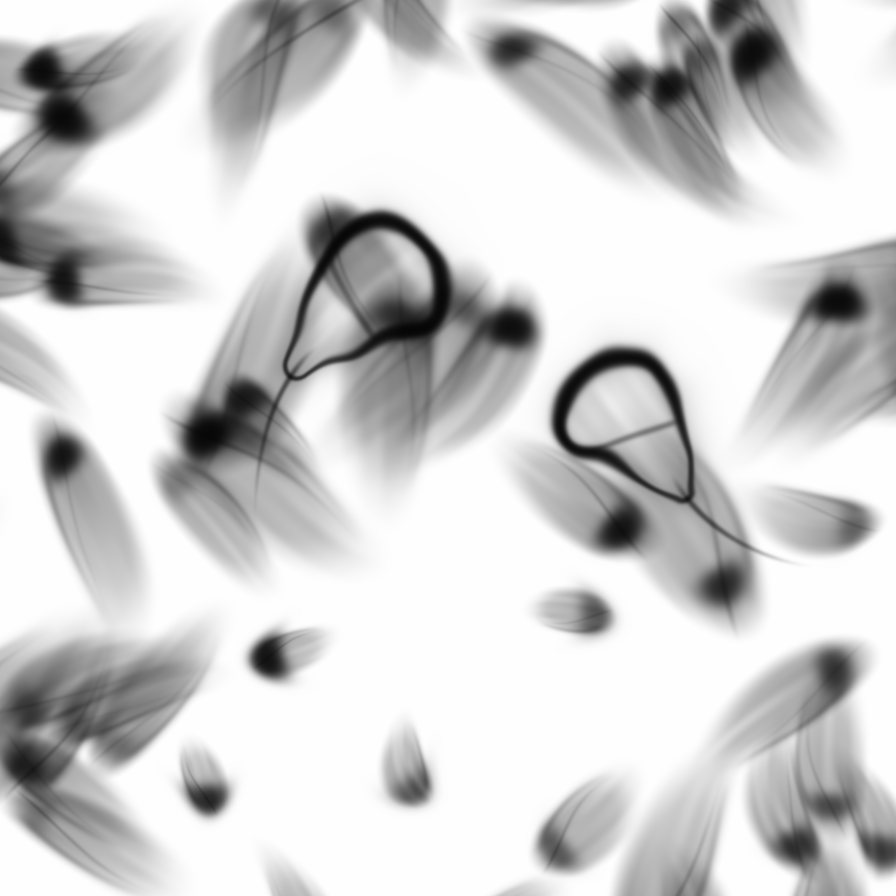
Write a WebGL 2 fragment shader that draws this background.

```glsl
#version 300 es
precision highp float;
// Soft ink smoke on white paper: clusters of petal-shaped plumes with dark heads
// and streaked veils, scattered on a jittered grid, plus two folded sheets with
// bold outlines. Ink densities add up and darken the paper exponentially.

uniform vec2 u_resolution;
out vec4 fragColor;

#define CELLS 5.0      // grid cells across the canvas
#define PLUMES 3       // most plumes in a cluster
#define LENGTH 0.165   // typical plume length
#define WIDTH 0.046    // typical plume half width
#define HEAD 0.022     // radius of the dark heads
#define VEIL 0.40      // ink density of the veils
#define DARK 3.0       // ink density of heads and outlines
#define WARP 0.035     // bending of the whole field
#define PAPER 0.995
#define INK 0.015

float hash(vec2 p) {
    return fract(sin(dot(p, vec2(127.1, 311.7))) * 43758.5453);
}

float noise(vec2 p) {
    vec2 i = floor(p), f = fract(p);
    f = f * f * (3.0 - 2.0 * f);
    return mix(mix(hash(i), hash(i + vec2(1, 0)), f.x),
               mix(hash(i + vec2(0, 1)), hash(i + vec2(1, 1)), f.x), f.y);
}

// Bell-shaped line profile
float bell(float d, float width) {
    d /= width;
    return exp(-d * d);
}

// Coordinates along and across a direction
vec2 toAxis(vec2 p, float angle) {
    vec2 d = vec2(cos(angle), sin(angle));
    return vec2(dot(p, d), dot(p, vec2(-d.y, d.x)));
}

// Petal with its head at the origin and its tail along +x
float plume(vec2 p, float len, float wide, vec2 seed) {
    float bend = hash(seed + 1.3) - 0.5;
    float t = p.x / len;
    if (t < -0.6 || t > 1.4) return 0.0;
    p.y -= bend * 0.8 * p.x * t;
    float side = p.y / wide;
    float edge = length(vec2((t - 0.45) / 0.68, side));
    float tail = clamp(t, 0.0, 1.0);

    // Translucent body, softer towards the tail, with lengthwise streaks
    float body = 1.0 - smoothstep(1.15 - mix(0.4, 0.8, tail), 1.15, edge);
    float streaks = 0.7 + 0.6 * noise(vec2(side * 4.0 + 40.0 * bend, t * 1.2));
    float ink = VEIL * body * streaks * mix(1.15, 0.45, tail);

    // Folded rim on one side and a fine thread inside
    float turn = bend > 0.0 ? 1.0 : -1.0;
    ink += 0.35 * bell(edge - 0.85, 0.09) * smoothstep(0.0, 0.9, side * turn) * (1.0 - tail);
    float thread = bell(side - turn * 0.6 * sin(2.5 * t), 0.06);
    ink += 0.4 * hash(seed + 2.7) * thread * body * (1.0 - tail);

    // Crescent head
    vec2 q = vec2(p.x - 0.4 * p.y * p.y / wide, p.y) / (HEAD * vec2(0.8, 1.0));
    float strength = hash(seed + 4.1);
    return ink + DARK * mix(0.12, 1.0, strength * strength) * exp(-pow(dot(q, q), 1.2));
}

// Signed distance to a capsule of two radii along +x
float unevenCapsule(vec2 p, float r1, float r2, float len) {
    p.y = abs(p.y);
    float b = (r1 - r2) / len, a = sqrt(1.0 - b * b);
    float k = dot(p, vec2(a, -b));
    if (k < 0.0) return length(p) - r1;
    if (k > a * len) return length(p - vec2(len, 0.0)) - r2;
    return dot(p, vec2(b, a)) - r1;
}

// Folded sheet: bold round end, thin sides, trailing thread
float foldedSheet(vec2 p, vec2 seed) {
    if (length(p) > 0.42) return 0.0;
    float ripple = noise(p * 22.0 + seed * 9.0) - 0.5;
    float d = unevenCapsule(p, 0.058, 0.012, 0.13) + 0.016 * ripple;
    float t = smoothstep(-0.01, 0.12, p.x);
    float inside = 1.0 - smoothstep(-0.012, 0.004, d);
    float width = mix(0.0085, 0.0028, t) * (1.0 + 0.5 * ripple);
    float ink = DARK * mix(1.0, 0.4, t) * bell(d, width);
    ink += 0.3 * exp(-abs(d) / 0.012);
    ink += 0.14 * inside * (0.5 + noise(vec2(p.y * 90.0, p.x * 12.0)));
    ink += 0.5 * inside * bell(p.x - 0.045 - 0.35 * p.y, 0.004);
    float trail = smoothstep(0.1, 0.15, p.x) * (1.0 - smoothstep(0.16, 0.29, p.x));
    ink += 0.8 * trail * bell(p.y - 3.0 * (p.x - 0.13) * (p.x - 0.13), 0.003);
    return ink + plume(vec2(0.24 - p.x, p.y + 0.02), 0.2, 0.06, seed);
}

void main() {
    vec2 uv = gl_FragCoord.xy / min(u_resolution.x, u_resolution.y);
    vec2 p = uv + WARP * (vec2(noise(uv * 6.0), noise(uv * 6.0 + 31.7)) - 0.5);
    float ink = 0.0;

    // Clusters of plumes, tails towards the middle, sparse in the calm area
    for (int y = -2; y <= 2; y++)
    for (int x = -2; x <= 2; x++) {
        vec2 cell = floor(p * CELLS) + vec2(x, y);
        vec2 jitter = vec2(hash(cell), hash(cell + 17.3)) - 0.5;
        vec2 home = (cell + 0.5 + 0.8 * jitter) / CELLS;
        bool calm = distance(home, vec2(0.42, 0.3)) < 0.27;
        if (hash(cell + 5.9) > (calm ? 0.6 : 0.9)) continue;
        int count = calm ? 1 : 1 + int(hash(cell + 8.2) * float(PLUMES));
        vec2 inward = vec2(0.5) - home;
        float heading = atan(inward.y, inward.x) + 2.4 * (hash(cell + 3.4) - 0.5);
        for (int k = 0; k < count; k++) {
            vec2 seed = cell + 23.7 * float(k + 1);
            vec2 q = toAxis(p - home, heading + 0.9 * (hash(seed) - 0.5));
            q += vec2(0.06 * (hash(seed + 6.1) - 0.5), 0.055 * (float(k) - 0.5));
            float size = calm ? 0.45 : mix(0.65, 1.25, hash(seed + 7.7));
            ink += plume(q, LENGTH * size, WIDTH * mix(size, 0.8, 0.3), seed);
        }
    }

    // Two folded sheets
    for (int i = 0; i < 2; i++) {
        float n = float(i);
        vec2 centre = vec2(0.43, 0.69) + n * vec2(0.25, -0.14);
        ink += foldedSheet(toAxis(p - centre, 3.98 + 1.4 * n), vec2(n + 2.0, 5.0));
    }

    fragColor = vec4(vec3(mix(INK, PAPER, exp(-ink))), 1.0);
}
```
